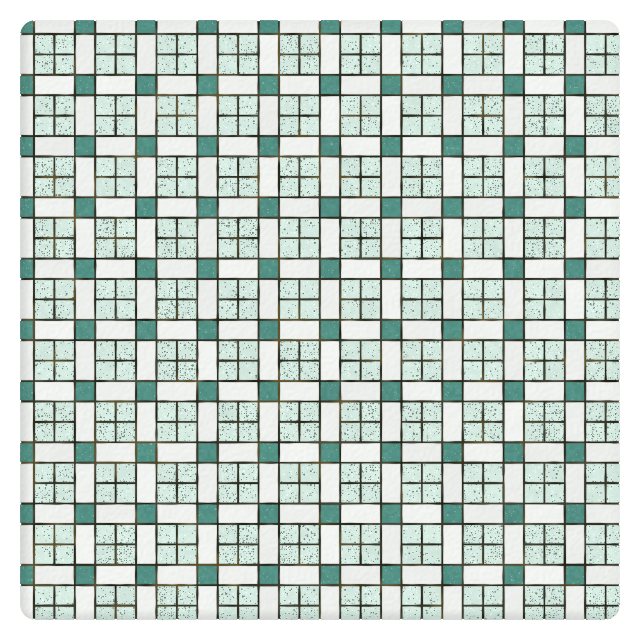
A WebGL 1 fragment shader for this texture:

```glsl
precision highp float;
// Glazed mosaic block: teal squares joined by white bars frame panels of four
// speckled mint tiles. A 3 x 3 unit lattice repeats; each point finds its tile,
// and a box distance to that tile separates glaze from dark, stained grout.
uniform vec2 u_resolution;

const float UNIT = 0.0319;                   // side of one small tile
const vec2 ORIGIN = vec2(0.1169, 0.0856);    // lower left corner of a teal tile
const float BLOCK_HALF = 0.4685;
const float BLOCK_RADIUS = 0.024;
const float GROUT_HALF = 0.045;              // in tile units

const vec3 WHITE_GLAZE = vec3(0.938, 0.945, 0.935);
const vec3 MINT_GLAZE = vec3(0.835, 0.920, 0.885);
const vec3 TEAL_GLAZE = vec3(0.330, 0.570, 0.525);
const vec3 DARK_FLECK = vec3(0.400, 0.470, 0.430);
const vec3 GROUT_DARK = vec3(0.120, 0.120, 0.080);
const vec3 GROUT_LIGHT = vec3(0.310, 0.310, 0.250);
const vec3 GROUT_OCHRE = vec3(0.430, 0.370, 0.210);

float hash(vec2 p) {
  vec3 q = fract(vec3(p.xyx) * 0.1031);
  q += dot(q, q.yzx + 33.33);
  return fract((q.x + q.y) * q.z);
}

float noise(vec2 p) {
  vec2 i = floor(p), f = fract(p);
  f = f * f * (3.0 - 2.0 * f);
  return mix(mix(hash(i), hash(i + vec2(1.0, 0.0)), f.x),
             mix(hash(i + vec2(0.0, 1.0)), hash(i + 1.0), f.x), f.y);
}

float boxDistance(vec2 p, vec2 halfSize, float radius) {
  vec2 q = abs(p) - halfSize + radius;
  return length(max(q, 0.0)) + min(max(q.x, q.y), 0.0) - radius;
}

float coverage(float d, float pixel) {
  return 1.0 - smoothstep(-0.5 * pixel, 0.5 * pixel, d);
}

// Round flecks of several sizes, one candidate per cell of each layer
float flecks(vec2 p, float density, float seed, float pixel) {
  float amount = 0.0;
  for (int i = 0; i < 3; i++) {
    float layer = float(i);
    float scale = 6.0 + 2.7 * layer;
    vec2 q = p * scale + seed + layer * 17.3;
    vec2 id = floor(q);
    vec2 center = 0.3 + 0.4 * vec2(hash(id + 41.7), hash(id + 83.1));
    float radius = mix(0.12, 0.32, hash(id + 12.9));
    float dot1 = coverage(length(fract(q) - center) - radius, pixel * scale);
    amount = max(amount, dot1 * step(hash(id), density));
  }
  return amount;
}

// Mint glaze: each panel has its own fleck density, gathered in loose clusters
vec3 mintGlaze(vec2 p, vec2 panel, float pixel) {
  float wear = mix(0.06, 0.19, pow(hash(panel + 5.3), 2.0));
  float density = wear * (0.35 + 1.4 * noise(p * 1.9));
  vec3 color = MINT_GLAZE + 0.035 * (noise(p * 5.0) - 0.5);
  color = mix(color, vec3(0.95, 0.985, 0.965), 0.8 * flecks(p, 0.12, 211.0, pixel));
  return mix(color, DARK_FLECK, 0.85 * flecks(p, density, 57.0, pixel));
}

vec3 tealGlaze(vec2 p, float pixel) {
  vec3 color = TEAL_GLAZE + 0.05 * (noise(p * 7.0) - 0.5);
  return mix(color, vec3(0.62, 0.78, 0.74), 0.55 * flecks(p, 0.05, 133.0, pixel));
}

// White glaze: faint relief, lit from the upper left
vec3 whiteGlaze(vec2 p) {
  float relief = noise(p * 6.5) - noise(p * 6.5 + vec2(0.35, -0.35));
  return WHITE_GLAZE + 0.035 * relief + 0.012 * (noise(p * 1.3) - 0.5);
}

vec3 groutColor(vec2 p) {
  vec3 color = mix(GROUT_DARK, GROUT_LIGHT, noise(p * 1.7 + 9.0));
  return mix(color, GROUT_OCHRE, 0.7 * smoothstep(0.62, 0.9, noise(p * 0.9 + 31.0)));
}

void main() {
  float pixel = 1.0 / min(u_resolution.x, u_resolution.y);
  vec2 uv = (gl_FragCoord.xy - 0.5 * u_resolution) * pixel;

  // The pattern tightens where the block curves away at its rim
  vec2 rim = max(abs(uv) - BLOCK_HALF + 0.0195, 0.0);
  vec2 p = (uv + sign(uv) * rim * rim * 18.0 + 0.5 - ORIGIN) / UNIT;
  float tilePixel = pixel / UNIT;

  // Locate the tile: bars span two units, all other tiles span one
  vec2 cell = mod(p, 3.0), panel = floor(p / 3.0);
  vec2 inBar = step(1.0, cell);
  vec2 size = 1.0 + inBar * (1.0 - inBar.yx);
  vec2 corner = mix(floor(cell), vec2(1.0), size - 1.0);
  float width = GROUT_HALF + 0.025 * (noise(p * 2.3) - 0.5);
  float d = boxDistance(cell - corner - 0.5 * size, 0.5 * size - width, 0.04);

  // Choose the glaze and darken its edge slightly
  vec3 color = whiteGlaze(p);
  if (inBar.x * inBar.y > 0.5) color = mintGlaze(p, panel, tilePixel);
  else if (inBar.x + inBar.y < 0.5) color = tealGlaze(p, tilePixel);
  color *= 0.985 + 0.03 * hash(panel * 3.0 + corner);
  color *= 1.0 - 0.10 * smoothstep(-0.07, 0.0, d);
  color = mix(groutColor(p), color, coverage(d, tilePixel * 1.15));

  // Rim shading, then the rounded outline with shallow grout notches
  float shade = dot(smoothstep(0.0, 0.02, rim), 0.06 - 0.04 * sign(uv));
  float notch = 0.0018 * smoothstep(-0.03, 0.03, d);
  float outline = boxDistance(uv, vec2(BLOCK_HALF), BLOCK_RADIUS) + notch;
  color = mix(vec3(1.0), color * (1.0 - shade), coverage(outline, pixel));
  gl_FragColor = vec4(color, 1.0);
}
```
